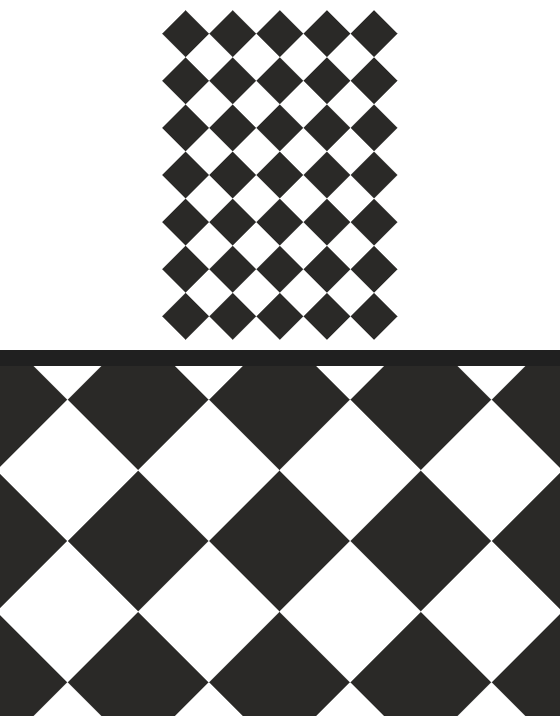
Top: the whole. Bottom: its middle third, enlarged.
Reproduce this pattern procedurally as a Shadertoy shader.

```glsl
// A centred block of dark diamonds, 5 across and 7 down, on white.
// Each point is folded into its nearest grid cell, clamped to the block,
// and shaded by its distance to that cell's diamond.

// Signed distance to a diamond with the given half diagonal.
float diamondDistance(vec2 p, float halfDiagonal) {
    return (abs(p.x) + abs(p.y) - halfDiagonal) * 0.70711;
}

void mainImage(out vec4 fragColor, in vec2 fragCoord) {
    // Canvas heights, measured from the centre
    vec2 p = (fragCoord - 0.5 * iResolution.xy) / iResolution.y;
    float pixel = 1.0 / iResolution.y;

    // Grid of touching diamonds, limited to 5 by 7 cells
    float pitch = 0.1346;
    vec2 grid = (p + vec2(0.0005, 0.0)) / pitch;
    vec2 cell = clamp(floor(grid + 0.5), vec2(-2.0, -3.0), vec2(2.0, 3.0));
    float d = diamondDistance(grid - cell, 0.498) * pitch;

    // Ink on paper with a one pixel soft edge
    float ink = clamp(0.5 - d / pixel, 0.0, 1.0);
    vec3 color = mix(vec3(1.0), vec3(0.163, 0.161, 0.153), ink);
    fragColor = vec4(color, 1.0);
}
```
